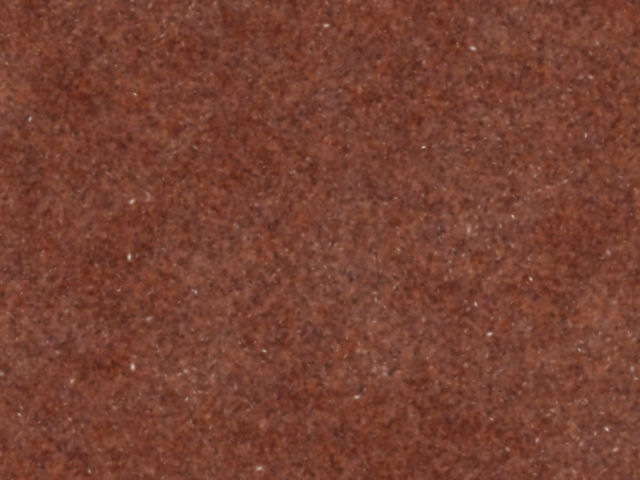
A Shadertoy shader for this texture:

```glsl
// Fine-grained red sandstone with soft mottling, dark pits and pale mineral specks.

const vec3 BASE_COLOR    = vec3(0.470, 0.257, 0.196);
const vec3 PIT_COLOR     = vec3(0.250, 0.140, 0.110);
const vec3 PALE_COLOR    = vec3(0.720, 0.580, 0.510);
const vec3 SPARKLE_COLOR = vec3(0.860, 0.840, 0.820);
const vec3 LIGHT_SHIFT   = vec3(1.00, 0.84, 0.76);   // brightness variation
const vec3 GREY_SHIFT    = vec3(0.10, 0.95, 1.00);   // saturated red to greyish
const vec3 WARM_SHIFT    = vec3(1.00, 0.35, -0.50);  // mauve to orange

// Feature frequencies, in cells per canvas height
const float PATCH_CELLS   = 5.0;
const float CLUMP_CELLS   = 34.0;
const float GRAIN_CELLS   = 82.0;
const float FINE_CELLS    = 135.0;
const float PIT_CELLS     = 62.0;
const float PALE_CELLS    = 74.0;
const float SPARKLE_CELLS = 20.0;

const float PATCH_CONTRAST = 0.030;
const float CLUMP_CONTRAST = 0.026;
const float GRAIN_CONTRAST = 0.056;
const float FINE_CONTRAST  = 0.046;
const float GREY_AMOUNT    = 0.034;
const float WARM_AMOUNT    = 0.030;

vec3 hash3(vec2 p) {
    vec3 q = fract(p.xyx * vec3(0.1031, 0.1030, 0.0973));
    q += dot(q, q.yxz + 33.33);
    return fract((q.xxy + q.yzz) * q.zyx);
}

// Smooth value noise from -1 to 1
float noise(vec2 p) {
    vec2 cell = floor(p);
    vec2 f = fract(p);
    f = f * f * (3.0 - 2.0 * f);
    float low  = mix(hash3(cell).x, hash3(cell + vec2(1, 0)).x, f.x);
    float high = mix(hash3(cell + vec2(0, 1)).x, hash3(cell + vec2(1, 1)).x, f.x);
    return 2.0 * mix(low, high, f.y) - 1.0;
}

vec2 rotate(vec2 p, float angle) {
    float c = cos(angle), s = sin(angle);
    return vec2(c * p.x - s * p.y, s * p.x + c * p.y);
}

// Two rotated layers hide the lattice of the noise
float grain(vec2 p, float cells, float seed) {
    vec2 a = rotate(p, 0.5 + seed) * cells + 40.0 + seed * 17.0;
    vec2 b = rotate(p, 1.4 + seed) * cells * 1.27 + 90.0 + seed * 31.0;
    return 0.7 * (noise(a) + noise(b));
}

// Soft scattered blobs of varied size, stretch and strength; radius is in cells
float speckles(vec2 p, float cells, float share, float radius, float seed) {
    p = p * cells + seed * 53.0;
    vec2 home = floor(p);
    float cover = 0.0;
    for (int y = -1; y <= 1; y++) {
        for (int x = -1; x <= 1; x++) {
            vec2 cell = home + vec2(x, y);
            vec3 place = hash3(cell + 7.0);
            vec3 shape = hash3(cell + 211.0);
            vec2 d = rotate(p - cell - place.xy, 6.2832 * shape.x);
            d *= vec2(1.25, 0.8) / (radius * mix(0.65, 1.15, shape.y));
            float strength = mix(0.3, 1.0, shape.z * shape.z);
            float present = step(place.z, share);
            cover = max(cover, present * strength * exp(-1.6 * dot(d, d)));
        }
    }
    return cover;
}

void mainImage(out vec4 fragColor, in vec2 fragCoord) {
    vec2 p = fragCoord / iResolution.y;

    // Broad mottling and clumps
    float patches = 0.65 * grain(p, PATCH_CELLS, 1.0) + 0.35 * grain(p, PATCH_CELLS * 2.6, 2.0);
    float clumps = grain(p, CLUMP_CELLS, 3.0);
    float light = PATCH_CONTRAST * patches + CLUMP_CONTRAST * clumps;

    // Sand grains
    light += GRAIN_CONTRAST * grain(p, GRAIN_CELLS, 4.0);
    light += FINE_CONTRAST * grain(p, FINE_CELLS, 5.0);
    vec3 color = BASE_COLOR + light * LIGHT_SHIFT;

    // Hue drift
    float grey = 0.5 * patches + 0.5 * grain(p, 26.0, 6.0) + 0.4 * grain(p, 70.0, 7.0);
    float warm = 0.6 * grain(p, 22.0, 8.0) + 0.6 * grain(p, 60.0, 9.0);
    color += GREY_AMOUNT * grey * GREY_SHIFT + WARM_AMOUNT * warm * WARM_SHIFT;

    // Dark pits, pale grains and rare bright sparkles
    float pits = speckles(p, PIT_CELLS, 0.30, 0.42, 1.0);
    float pale = speckles(p, PALE_CELLS, 0.24, 0.38, 2.0);
    float sparkles = speckles(p, SPARKLE_CELLS, 0.09, 0.12, 3.0);
    color = mix(color, PIT_COLOR, 0.62 * pits);
    color = mix(color, PALE_COLOR, pale * clamp(0.55 + 0.35 * patches, 0.2, 0.8));
    color = mix(color, SPARKLE_COLOR, 0.85 * sparkles);

    fragColor = vec4(clamp(color, 0.0, 1.0), 1.0);
}
```
